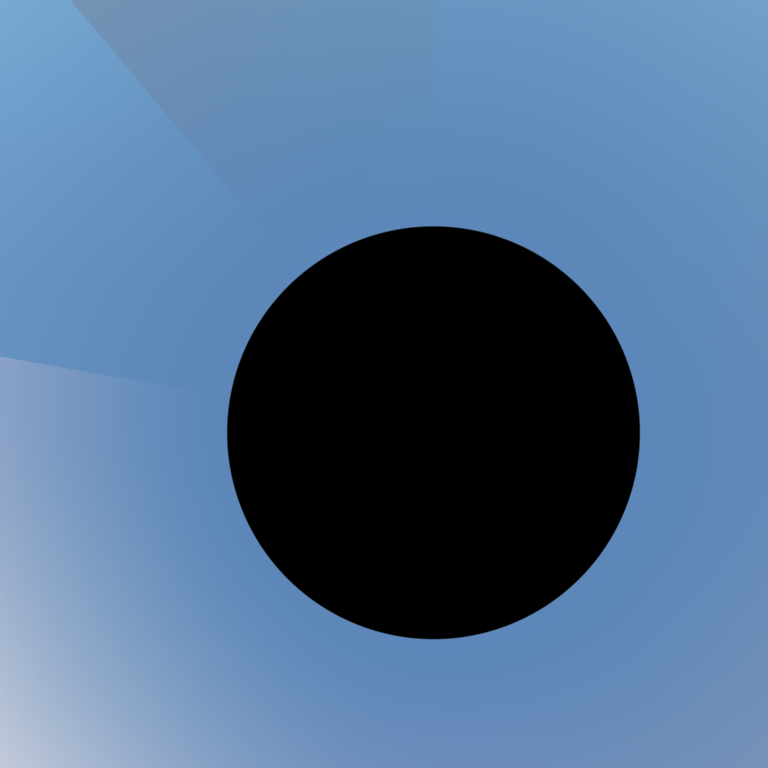
Give the GLSL for this background, as a Shadertoy shader.

```glsl
// A black disc on a hazy blue sky cut into angular sectors.
// Each sector's tint depends on the angle around the disc centre and
// strengthens with distance, so the seams fade out towards the rim.

// Tint of the long, smooth sector; a is degrees counter-clockwise from its left seam.
vec3 hazeTint(float a) {
    vec3 tint = mix(vec3(0.37, 0.21, 0.12), vec3(0.48, 0.31, 0.16), smoothstep(0.0, 40.0, a));
    tint = mix(tint, vec3(0.30, 0.10, 0.07), smoothstep(48.0, 105.0, a));
    tint = mix(tint, vec3(0.19, 0.07, 0.00), smoothstep(95.0, 145.0, a));
    tint = mix(tint, vec3(0.11, 0.05, 0.00), smoothstep(140.0, 190.0, a));
    return mix(tint, vec3(0.10, 0.12, 0.08), smoothstep(190.0, 250.0, a));
}

void mainImage(out vec4 fragColor, in vec2 fragCoord) {
    vec2 fromCentre = fragCoord / iResolution.xy - vec2(0.5645, 0.4365);
    float radius = length(fromCentre);
    float angle = mod(degrees(atan(fromCentre.y, fromCentre.x)) + 360.0, 360.0);
    float pixel = 1.0 / min(iResolution.x, iResolution.y);

    // Sector tints: warm grey, clear blue, then the wide haze
    vec3 warm = mix(vec3(0.12, 0.10, 0.00), vec3(0.11, 0.055, -0.02),
                    smoothstep(90.0, 130.0, angle));
    vec3 clear = mix(vec3(0.10, 0.13, 0.10), vec3(0.08, 0.08, 0.08),
                     smoothstep(130.0, 170.0, angle));
    vec3 haze = hazeTint(mod(angle + 190.0, 360.0));

    // Seams every 40 degrees, softened over one pixel
    float seam = degrees(pixel / max(radius, 0.1));
    vec3 tint = mix(haze, warm, smoothstep(90.0 - seam, 90.0 + seam, angle));
    tint = mix(tint, clear, smoothstep(130.0 - seam, 130.0 + seam, angle));
    tint = mix(tint, haze, smoothstep(170.0 - seam, 170.0 + seam, angle));

    // Tint grows outwards from the rim
    float growth = pow(max(radius - 0.27, 0.0) / 0.5, 1.4);
    vec3 sky = vec3(0.36, 0.53, 0.72) + tint * growth;

    // Black disc
    float outside = smoothstep(-pixel, pixel, radius - 0.2687);
    fragColor = vec4(sky * outside, 1.0);
}
```
